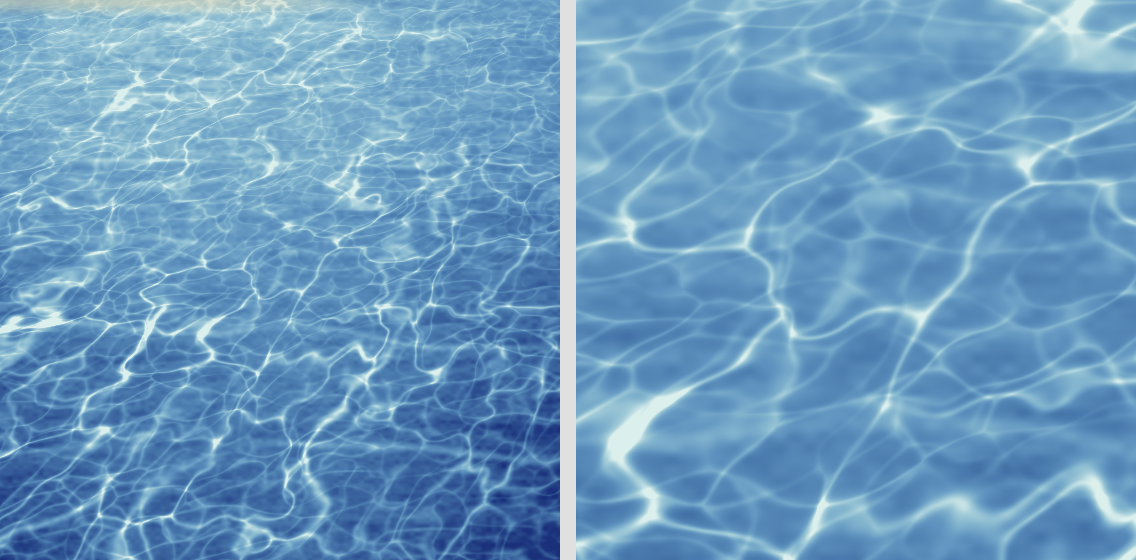
Left, the full canvas; right, a detail of the centre.
Reproduce this texture procedurally as a Shadertoy shader.

```glsl
// Sunlit blue water in perspective, crossed by a net of bright caustic lines.

const vec2  VANISHING   = vec2(1.5, 2.2);   // where the long streams converge
const vec2  CELL_COUNT  = vec2(17.0, 40.0); // caustic cells per perspective unit
const vec2  SUN_POS     = vec2(0.38, 0.92);
const float NET_GAIN    = 0.36;
const float FINE_GAIN   = 0.17;
const float STREAM_GAIN = 0.52;
const float BAND_GAIN   = 0.26;
const float RIPPLE_GAIN = 0.20;
const float GRAIN_GAIN  = 0.11;
const vec3  CREAM       = vec3(0.80, 0.80, 0.70);

// Water tones from deep navy to foam white
const vec3 TONES[7] = vec3[7](
    vec3(0.10, 0.19, 0.48), vec3(0.20, 0.35, 0.59), vec3(0.29, 0.48, 0.68),
    vec3(0.38, 0.58, 0.75), vec3(0.49, 0.69, 0.80), vec3(0.64, 0.80, 0.85),
    vec3(0.86, 0.94, 0.93));

vec2 hash2(vec2 p) {
    p = vec2(dot(p, vec2(127.1, 311.7)), dot(p, vec2(269.5, 183.3)));
    return fract(sin(p) * 43758.5453);
}

float noise(vec2 p) {
    vec2 i = floor(p), f = fract(p);
    f = f * f * (3.0 - 2.0 * f);
    return mix(mix(hash2(i).x, hash2(i + vec2(1, 0)).x, f.x),
               mix(hash2(i + vec2(0, 1)).x, hash2(i + vec2(1, 1)).x, f.x), f.y);
}

vec2 noise2(vec2 p) {
    return vec2(noise(p), noise(p + 37.2)) - 0.5;
}

float line(float dist, float width) {
    float d = dist / width;
    return exp(-d * d);
}

// x: gap to the nearest cell edge, y: gap to the nearest cell corner
vec2 cellGaps(vec2 p) {
    vec2 cell = floor(p);
    vec3 near = vec3(8.0);
    for (int j = -1; j <= 1; j++)
    for (int i = -1; i <= 1; i++) {
        vec2 c = cell + vec2(i, j);
        float d = length(c + 0.1 + 0.8 * hash2(c) - p);
        if (d < near.x) near = vec3(d, near.xy);
        else if (d < near.y) near = vec3(near.x, d, near.y);
        else near.z = min(near.z, d);
    }
    return near.yz - near.x;
}

// Net of thin lines with bright knots and uneven strength
float causticNet(vec2 p, float width) {
    vec2 gaps = cellGaps(p);
    float strength = smoothstep(0.15, 0.8, noise(p * 0.9 + 11.0));
    float halo = 0.25 * line(gaps.x, width * 3.0);
    return (line(gaps.x, width) + halo) * mix(0.25, 1.0, strength)
         + 0.7 * line(gaps.y, width * 1.8);
}

// Long broken lines, one per unit of s, fading in and out along t
float streams(float s, float t, float width) {
    float strength = smoothstep(0.3, 0.75, noise(vec2(floor(s) * 7.3, t)));
    float ragged = mix(0.5, 1.3, noise(vec2(s * 3.0, t * 7.0)));
    return line(abs(fract(s) - 0.5), width * ragged) * strength;
}

// Light and dark of the calm water
float waterTone(vec2 uv) {
    float tone = mix(0.25, 0.55, smoothstep(0.0, 0.95, uv.y));
    vec2 toSun = (uv - SUN_POS) * vec2(1.0, 1.25);
    tone += 0.23 * exp(-dot(toSun, toSun) * 6.0);
    tone -= 0.23 * smoothstep(0.65, 1.05, uv.x) * smoothstep(0.85, 0.2, uv.y);
    tone -= 0.08 * smoothstep(0.25, 0.0, uv.x) * smoothstep(0.7, 0.1, uv.y);
    return tone + 0.10 * (noise(uv * vec2(4.0, 6.0)) - 0.5);
}

vec3 toneColour(float tone) {
    float x = clamp(tone, 0.0, 1.0) * 6.0;
    vec3 colour = TONES[0];
    for (int i = 1; i < 7; i++)
        colour = mix(colour, TONES[i], clamp(x - float(i - 1), 0.0, 1.0));
    return colour;
}

void mainImage(out vec4 fragColor, in vec2 fragCoord) {
    vec2 uv = fragCoord / iResolution.xy;

    // Perspective plane, bent by slow and quick waves
    vec2 plane = vec2(uv.x - VANISHING.x, 1.0) / (VANISHING.y - uv.y) * CELL_COUNT;
    vec2 bent = plane + 0.9 * noise2(plane * 0.9) + 0.35 * noise2(plane * 3.1);

    // Caustic lines, weaker towards the far top
    float fade = mix(1.0, 0.42, smoothstep(0.2, 1.0, uv.y));
    float light = NET_GAIN * causticNet(bent * vec2(0.85, 0.7), 0.055);
    light += FINE_GAIN * causticNet(bent * 1.7 + 5.3, 0.10);
    light += FINE_GAIN * causticNet(plane * vec2(1.3, 2.1) + 1.2 * noise2(plane * 1.4), 0.09);
    light += STREAM_GAIN * streams(bent.x * 0.48 + 0.2, plane.y * 0.45, 0.05);
    light += BAND_GAIN * streams(plane.y * 0.42 + 0.3 * noise(plane * 0.45), plane.x * 0.4, 0.035);

    // Flat ripples and soft grain
    float ripple = noise(uv * vec2(9.0, 75.0) + 2.0 * noise2(uv * 9.0)) - 0.5;
    ripple += 0.6 * (noise(uv * vec2(28.0, 130.0)) - 0.5);
    float grain = noise(uv * vec2(110.0, 150.0)) - 0.5;
    float tone = waterTone(uv) - 0.05 + light * fade
               + RIPPLE_GAIN * ripple * mix(0.5, 0.85, uv.y) + GRAIN_GAIN * grain;

    // Warm glow along the upper rim
    vec3 colour = toneColour(tone);
    float rim = smoothstep(0.965, 1.0, uv.y) * smoothstep(0.75, 0.3, uv.x);
    fragColor = vec4(mix(colour, CREAM, 0.6 * rim), 1.0);
}
```
